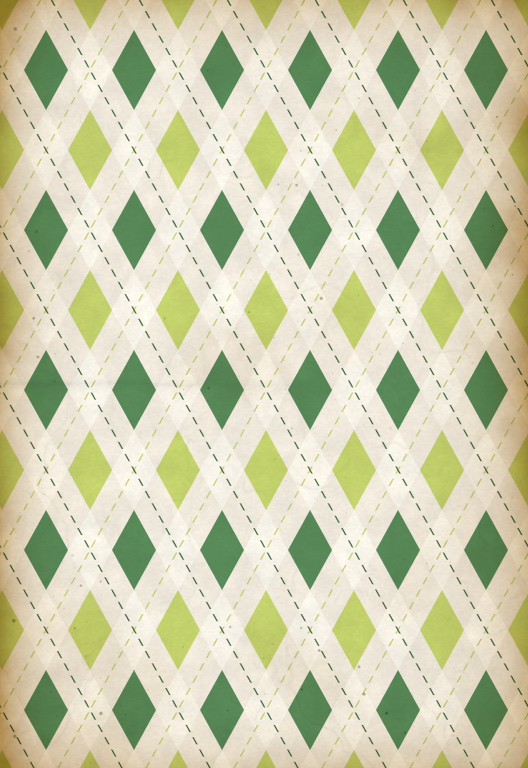
Write a Shadertoy shader that draws this pattern.

```glsl
// Green argyle diamonds with crossing dashed stitches on aged cream paper.
#define GRID vec2(6.0, 4.8)        // diamonds across and down
#define SHIFT vec2(0.523, 0.3625)  // centre of the lowest left dark diamond, in repeats
#define HALF_DIAMOND 0.25
#define STITCH_HALF 0.0085
#define DASHES 13.0                // dashes per vertical repeat
#define DASH_FILL 0.58
#define DARK_GREEN vec3(0.345, 0.535, 0.345)
#define LIME vec3(0.765, 0.82, 0.425)
#define BAND vec3(0.94, 0.915, 0.865)
#define OVERLAP vec3(0.972, 0.955, 0.912)
#define STAIN vec3(0.77, 0.66, 0.48)
#define WEAR 1.0

float hash(vec2 p) {
    vec3 q = fract(vec3(p.xyx) * 0.1031);
    q += dot(q, q.yzx + 33.33);
    return fract((q.x + q.y) * q.z);
}

float noise(vec2 p) {
    vec2 i = floor(p), f = fract(p);
    f = f * f * (3.0 - 2.0 * f);
    return mix(mix(hash(i), hash(i + vec2(1, 0)), f.x),
               mix(hash(i + vec2(0, 1)), hash(i + vec2(1, 1)), f.x), f.y);
}

float fbm(vec2 p) {
    float sum = 0.0, amp = 0.5;
    for (int i = 0; i < 5; i++) {
        sum += amp * noise(p);
        p = mat2(1.6, 1.2, -1.2, 1.6) * p + 7.3;
        amp *= 0.5;
    }
    return sum;
}

// Antialiased coverage of the inside of a signed distance.
float cover(float d, float width) { return clamp(0.5 - d / width, 0.0, 1.0); }

vec3 argyle(vec2 grid, vec2 cell) {
    float aa = length(cell);
    vec2 diag = vec2(grid.x + grid.y, grid.x - grid.y);
    vec2 id = floor(diag + 0.5);
    vec2 off = abs(diag - id);

    // Strips along both diagonals: two gaps make a diamond, two bands an overlap
    float gapU = cover(off.x - HALF_DIAMOND, aa);
    float gapV = cover(off.y - HALF_DIAMOND, aa);
    vec3 diamond = mix(DARK_GREEN, LIME, mod(id.x + id.y, 2.0));
    vec3 col = mix(BAND, OVERLAP, (1.0 - gapU) * (1.0 - gapV));
    col = mix(col, diamond, gapU * gapV);

    // Dashed stitches down the middle of every band
    float dash = abs(fract(grid.y * DASHES) - 0.5) - 0.5 * DASH_FILL;
    float dashes = cover(dash, DASHES * cell.y);
    vec2 rim = 0.5 - off - STITCH_HALF;
    col = mix(col, LIME * 0.97, 0.9 * dashes * cover(rim.y, aa));
    return mix(col, DARK_GREEN * 0.8, dashes * cover(rim.x, aa));
}

// Scattered dark flecks, at most one in each cell.
float flecks(vec2 p, float scale, float pixel) {
    vec2 q = p * scale, id = floor(q);
    vec2 centre = 0.25 + 0.5 * vec2(hash(id + 3.7), hash(id + 19.1));
    float radius = mix(0.02, 0.08, hash(id + 41.3));
    return step(0.9, hash(id)) * cover(length(fract(q) - centre) - radius, pixel * scale);
}

vec3 age(vec3 col, vec2 p, float height, float pixel) {
    float cloud = fbm(p * 5.0 + 11.0);
    float mottle = fbm(p * 28.0);

    // Brown stains creeping in from the borders
    vec4 border = vec4(p.x, 1.0 - p.x, p.y, height - p.y);
    vec4 creep = exp(-border / vec4(0.045, 0.07, 0.05, 0.06)) * vec4(0.95, 0.95, 0.55, 0.7);
    float stain = dot(creep, vec4(1.0)) * (0.45 + 0.9 * cloud);
    stain += 0.14 * smoothstep(0.5, 0.8, cloud);
    col *= mix(vec3(1.0), STAIN, WEAR * clamp(stain, 0.0, 1.25));

    // Paper mottling, fibre grain and faint wandering creases
    col *= 1.0 + WEAR * 0.09 * (mottle - 0.48);
    col *= 1.0 + WEAR * 0.035 * (noise(p * vec2(210.0, 330.0)) - 0.5);
    float ridge = abs(fbm(p * 4.0 + 31.0) - 0.5);
    col *= 1.0 - WEAR * 0.05 * exp(-ridge * 130.0) * smoothstep(0.4, 0.65, mottle);

    // Soft fold across the middle
    float fold = abs(p.y - 0.5 * height + 0.012 * (cloud - 0.5));
    col *= 1.0 - WEAR * 0.06 * exp(-fold * 130.0) * smoothstep(0.8, 0.1, p.x);

    float spots = 0.5 * flecks(p, 24.0, pixel) + 0.25 * flecks(p + 5.0, 45.0, pixel);
    return mix(col, col * STAIN * 0.7, WEAR * spots * smoothstep(0.35, 0.6, cloud));
}

void mainImage(out vec4 fragColor, in vec2 fragCoord) {
    vec2 cell = GRID / iResolution.xy;
    vec2 paper = fragCoord / iResolution.x;
    vec3 col = argyle(fragCoord * cell - SHIFT, cell);
    col = age(col, paper, iResolution.y / iResolution.x, 1.0 / iResolution.x);
    fragColor = vec4(clamp(col, 0.0, 1.0), 1.0);
}
```
